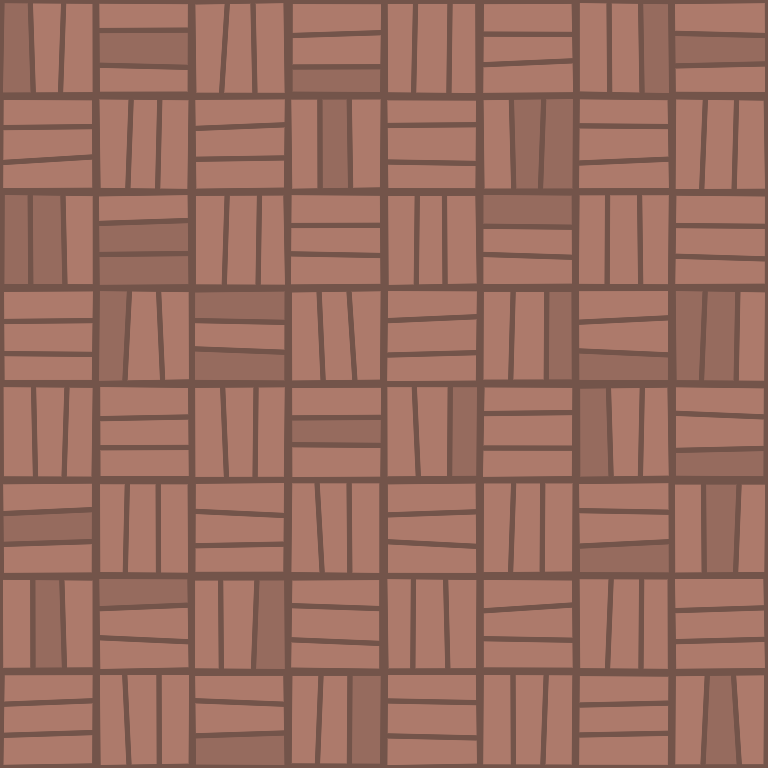
A WebGL 2 fragment shader for this pattern:

```glsl
#version 300 es
precision highp float;

#define GRID 8.0
#define STRIPS 3
#define BORDER_HALF 0.040
#define JOINT_HALF 0.028
#define BORDER_JITTER 0.010
#define JOINT_JITTER 0.038
#define DARK_SHARE 0.20
#define LIGHT_WOOD vec3(0.68, 0.48, 0.42)
#define DARK_WOOD vec3(0.59, 0.42, 0.37)
#define GROUT vec3(0.45, 0.33, 0.29)

uniform vec2 u_resolution;
out vec4 fragColor;

float hash(vec2 cell, float salt) {
    vec3 p = fract(vec3(cell, salt) * vec3(0.1031, 0.1137, 0.0973) + 0.137);
    p += dot(p, p.yzx + 33.33);
    return fract((p.x + p.y) * p.z);
}

// Offset of a slightly tilted line, with independent random ends
float tilt(vec2 cell, float salt, float along, float amount) {
    float start = hash(cell, salt) * 2.0 - 1.0;
    float end = hash(cell, salt + 7.0) * 2.0 - 1.0;
    return amount * mix(start, end, along);
}

void main() {
    vec2 grid = gl_FragCoord.xy / u_resolution * GRID;
    vec2 cell = mod(floor(grid), GRID);
    vec2 local = fract(grid);
    float pixel = GRID / min(u_resolution.x, u_resolution.y);

    // Block outline: each side tilts a little
    float left = local.x + tilt(cell, 11.0, local.y, BORDER_JITTER);
    float right = 1.0 - local.x + tilt(cell, 31.0, local.y, BORDER_JITTER);
    float bottom = local.y + tilt(cell, 51.0, local.x, BORDER_JITTER);
    float top = 1.0 - local.y + tilt(cell, 71.0, local.x, BORDER_JITTER);
    float inset = min(min(left, right), min(bottom, top)) - BORDER_HALF;

    // Alternate blocks turn a quarter: x runs along the strips, y across
    bool upright = mod(cell.x + cell.y, 2.0) > 0.5;
    vec2 strip = upright ? local.yx : local;

    // Joints between strips; count those passed to find the strip index
    float index = 0.0;
    for (int i = 1; i < STRIPS; i++) {
        float salt = 90.0 + 20.0 * float(i);
        float joint = float(i) / float(STRIPS) + tilt(cell, salt, strip.x, JOINT_JITTER);
        float offset = strip.y - joint;
        inset = min(inset, abs(offset) - JOINT_HALF);
        index += step(0.0, offset);
    }

    // Flat strip colour over grout
    float dark = step(hash(cell, 200.0 + 13.0 * index), DARK_SHARE);
    vec3 wood = mix(LIGHT_WOOD, DARK_WOOD, dark);
    float coverage = smoothstep(-0.5 * pixel, 0.5 * pixel, inset);
    fragColor = vec4(mix(GROUT, wood, coverage), 1.0);
}
```
